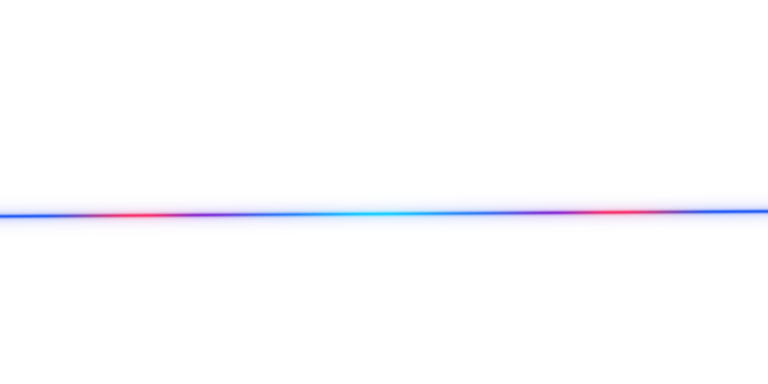
Write a Shadertoy shader that draws this background.

```glsl
// A thin, slightly tilted neon line with a soft lavender glow on white.

// Line placement, in fractions of the canvas height
const float LEFT_HEIGHT = 0.4365;
const float RIGHT_HEIGHT = 0.4495;
const float CORE_RADIUS = 0.0047;
const float HALO_RADIUS = 0.011;
const float GLOW_RADIUS = 0.027;

// Strength of each layer
const float CORE_ALPHA = 0.96;
const float HALO_ALPHA = 0.16;
const float GLOW_ALPHA = 0.14;

// Colours run outward from the cyan centre
const float CENTRE_X = 0.492;
const vec3 PAPER = vec3(1.0);
const vec3 CYAN = vec3(0.04, 0.80, 1.0);
const vec3 BLUE = vec3(0.16, 0.46, 0.96);
const vec3 PURPLE = vec3(0.50, 0.14, 0.82);
const vec3 PINK = vec3(0.97, 0.16, 0.40);
const vec3 EDGE_BLUE = vec3(0.10, 0.33, 0.95);
const vec3 GLOW_TINT = vec3(0.42, 0.36, 0.95);

// Gradient along the line, mirrored about its centre
vec3 lineColor(float x) {
    float d = abs(x - CENTRE_X);
    vec3 color = mix(CYAN, BLUE, smoothstep(0.0, 0.14, d));
    color = mix(color, PURPLE, smoothstep(0.12, 0.235, d));
    color = mix(color, PINK, smoothstep(0.225, 0.305, d));
    return mix(color, EDGE_BLUE, smoothstep(0.315, 0.445, d));
}

// Bell-shaped falloff
float bell(float distanceToLine, float radius) {
    float t = distanceToLine / radius;
    return exp(-t * t);
}

void mainImage(out vec4 fragColor, in vec2 fragCoord) {
    vec2 uv = fragCoord / iResolution.xy;
    float lineY = mix(LEFT_HEIGHT, RIGHT_HEIGHT, uv.x);
    float dist = abs(uv.y - lineY);
    vec3 neon = lineColor(uv.x);

    // Wide glow, tinted halo, then the bright core
    vec3 glowColor = mix(GLOW_TINT, neon, 0.35);
    vec3 color = mix(PAPER, glowColor, GLOW_ALPHA * bell(dist, GLOW_RADIUS));
    color = mix(color, neon, HALO_ALPHA * bell(dist, HALO_RADIUS));
    color = mix(color, neon, CORE_ALPHA * bell(dist, CORE_RADIUS));

    fragColor = vec4(color, 1.0);
}
```
